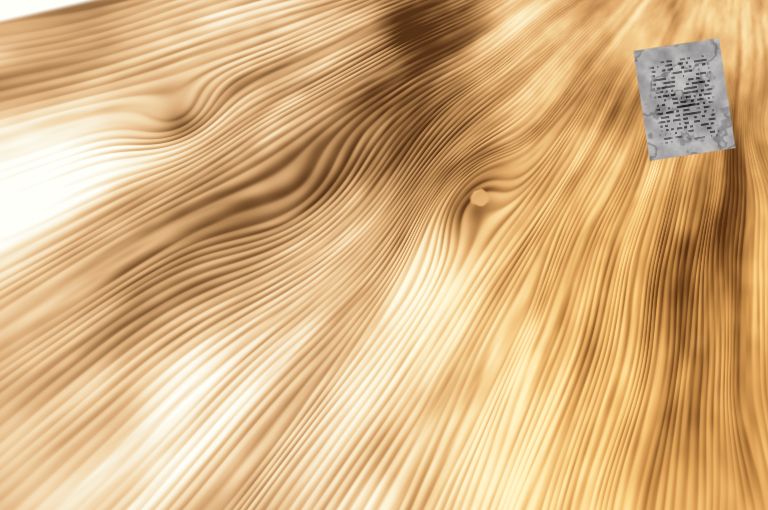
This texture is drawn by a WebGL 1 fragment shader. Its source:

```glsl
precision highp float;
// A scorched, brushed pine tabletop in perspective, with knots, glare and a grey marbled card.
uniform vec2 u_resolution;

// Layout, in units of the canvas height
const vec2 VANISHING = vec2(1.46, 1.255);
const vec2 FOCUS = vec2(0.78, 0.50);
const vec2 KNOT = vec2(0.942, 0.612);
const vec2 CARD = vec2(1.342, 0.805);
const vec2 CARD_HALF = vec2(0.085, 0.109);
const vec2 CARD_AXIS = vec2(0.9888, 0.1494);

// Grain
const float RINGS = 78.0;
const float FIBRES = 170.0;
const float BASE_TONE = 0.63;
const float RING_CONTRAST = 0.34;
const float STREAK_CONTRAST = 0.34;
const float STAIN_CONTRAST = 0.85;

// Wood colours, dark to light
const vec3 CHAR = vec3(0.34, 0.20, 0.09);
const vec3 BROWN = vec3(0.51, 0.35, 0.20);
const vec3 TAN = vec3(0.71, 0.53, 0.34);
const vec3 HONEY = vec3(0.87, 0.69, 0.49);
const vec3 CREAM = vec3(0.95, 0.84, 0.67);
const vec3 PALE = vec3(0.98, 0.95, 0.87);
const vec3 GLARE = vec3(1.0, 1.0, 0.98);
const vec3 AMBER_TINT = vec3(1.02, 0.94, 0.72);
const vec3 CARD_GREY = vec3(0.70, 0.69, 0.69);

float hash(vec2 p) {
  vec3 q = fract(p.xyx * 0.1031);
  q += dot(q, q.yzx + 33.33);
  return fract((q.x + q.y) * q.z);
}

float noise(vec2 p) {
  vec2 i = floor(p), f = fract(p);
  f = f * f * (3.0 - 2.0 * f);
  return mix(mix(hash(i), hash(i + vec2(1.0, 0.0)), f.x),
             mix(hash(i + vec2(0.0, 1.0)), hash(i + 1.0), f.x), f.y);
}

float fbm(vec2 p) {
  float sum = 0.0, amp = 0.53;
  for (int i = 0; i < 4; i++) {
    sum += amp * noise(p);
    p = p * 2.03 + 17.3;
    amp *= 0.5;
  }
  return sum;
}

// x: angle across the grain, y: log distance along it
vec2 toGrain(vec2 p) {
  vec2 d = VANISHING - p;
  return vec2(atan(d.x, d.y), log(length(d)));
}

// Soft spot stretched along the grain
float spot(vec2 grain, vec2 centre, vec2 size) {
  vec2 d = (grain - toGrain(centre)) / size;
  return exp(-dot(d, d));
}

vec3 woodColour(float t) {
  vec3 c = mix(CHAR, BROWN, clamp(t * 5.0, 0.0, 1.0));
  c = mix(c, TAN, clamp(t * 5.0 - 1.0, 0.0, 1.0));
  c = mix(c, HONEY, clamp(t * 5.0 - 2.0, 0.0, 1.0));
  c = mix(c, CREAM, clamp(t * 5.0 - 3.0, 0.0, 1.0));
  c = mix(c, PALE, clamp(t * 5.0 - 4.0, 0.0, 1.0));
  return mix(c, GLARE, clamp(t * 5.0 - 5.0, 0.0, 1.0));
}

// Scorch marks (negative) and window glare (positive)
float lighting(vec2 g) {
  float light = 0.50 * spot(g, vec2(0.0, 0.55), vec2(0.08, 0.20))
    + 0.34 * spot(g, vec2(0.08, 0.70), vec2(0.08, 0.20))
    + 0.38 * spot(g, vec2(0.36, 0.13), vec2(0.09, 0.20))
    + 0.34 * spot(g, vec2(0.98, 0.04), vec2(0.12, 0.22))
    + 0.18 * spot(g, vec2(0.72, 0.38), vec2(0.12, 0.20));
  float scorch = 0.26 * spot(g, vec2(0.74, 0.80), vec2(0.20, 0.28))
    + 0.22 * spot(g, vec2(0.50, 0.60), vec2(0.13, 0.18))
    + 0.26 * spot(g, vec2(1.15, 0.28), vec2(0.06, 0.20))
    + 0.30 * spot(g, vec2(1.36, 0.48), vec2(0.13, 0.28))
    + 0.24 * spot(g, vec2(0.80, 0.94), vec2(0.30, 0.22))
    + 0.24 * spot(g, vec2(1.47, 0.75), vec2(0.18, 0.30));
  return light - scorch;
}

vec3 wood(vec2 p) {
  vec2 g = toGrain(p);
  float range = exp(g.y);
  float sharp = smoothstep(0.28, 0.85, range)
    * (1.0 - 0.75 * smoothstep(0.45, 1.0, length(p - FOCUS)));

  // Rings bend around the knots
  float bend = 0.085 * spot(g, vec2(0.62, 0.60), vec2(0.10, 0.20))
    - 0.085 * spot(g, KNOT + vec2(-0.025, 0.008), vec2(0.085, 0.15))
    + 0.05 * spot(g, vec2(0.353, 0.76), vec2(0.05, 0.08))
    - 0.06 * spot(g, vec2(1.49, 0.755), vec2(0.09, 0.20));
  float across = g.x + bend + 0.025 * (noise(g * vec2(5.0, 4.0)) - 0.5);
  float phase = across * RINGS + 2.2 * noise(vec2(across * 26.0, g.y * 2.5));
  float ring = smoothstep(0.0, 0.65, fract(phase)) - smoothstep(0.72, 1.0, fract(phase));
  float strength = 0.45 + 0.75 * noise(vec2(across * 30.0, g.y * 6.0));
  float streak = noise(vec2(across * 34.0, g.y * 2.0)) - 0.5;
  float fibre = noise(vec2(across * FIBRES, g.y * 14.0)) - 0.5;
  float stain = fbm(vec2(across * 7.0, g.y * 4.0) + 5.7) - 0.5;

  float tone = BASE_TONE + lighting(g) + STAIN_CONTRAST * stain + STREAK_CONTRAST * streak
    + sharp * (RING_CONTRAST * strength * (ring - 0.55) + 0.20 * fibre);

  // Knots: dark halos and one pale core
  tone -= 0.38 * spot(g, KNOT - vec2(0.020, 0.003), vec2(0.035, 0.07))
    + 0.25 * spot(g, vec2(0.353, 0.76), vec2(0.025, 0.03))
    + 0.30 * spot(g, vec2(0.794, 0.935), vec2(0.08, 0.06))
    + 0.22 * spot(g, vec2(0.63, 0.63), vec2(0.03, 0.08));
  float core = length((p - KNOT) * vec2(1.0, 1.2)) + 0.006 * (noise(p * 90.0) - 0.5);
  tone = mix(tone, 0.64 + 0.2 * fibre, 1.0 - smoothstep(0.016, 0.023, core));

  float amber = smoothstep(0.55, 1.25, p.x) * (1.0 - 0.5 * smoothstep(0.4, 1.0, p.y));
  return woodColour(tone) * mix(vec3(1.0), AMBER_TINT, amber);
}

// Marbled paper with rows of abstract specks
vec3 cardColour(vec2 q) {
  float vein = abs(fbm(q * 22.0 + 3.0) - 0.5);
  float shade = 0.78 + 0.5 * (fbm(q * 35.0) - 0.5) - 0.22 * (1.0 - smoothstep(0.0, 0.07, vein));
  float row = q.y * 120.0;
  float speck = smoothstep(0.45, 0.65, noise(vec2(q.x * 190.0, floor(row) * 7.0)));
  speck *= smoothstep(0.1, 0.35, fract(row)) - smoothstep(0.6, 0.85, fract(row));
  vec2 margin = 1.0 - smoothstep(vec2(0.050, 0.075), vec2(0.062, 0.085), abs(q));
  return CARD_GREY * (shade - 0.5 * speck * margin.x * margin.y + 0.17);
}

void main() {
  vec2 p = gl_FragCoord.xy / u_resolution.y;
  float pixel = 1.0 / u_resolution.y;
  vec3 colour = wood(p);

  // Bright room beyond the far table edge
  colour = mix(colour, GLARE, smoothstep(-0.006, 0.006, p.y - 0.957 - 0.23 * p.x));

  vec2 d = p - CARD;
  vec2 q = vec2(dot(d, CARD_AXIS), dot(d, vec2(-CARD_AXIS.y, CARD_AXIS.x)));
  vec2 outside = abs(q) - CARD_HALF;
  float cover = 1.0 - smoothstep(-pixel, pixel, max(outside.x, outside.y));
  colour = mix(colour, cardColour(q), cover);
  gl_FragColor = vec4(colour, 1.0);
}
```
